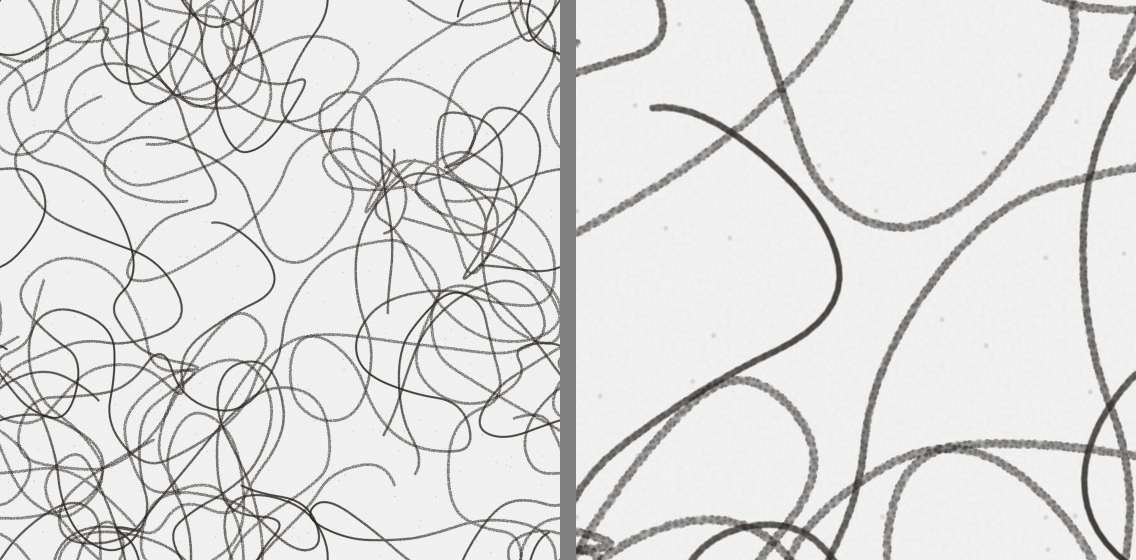
Left: the whole. Right: its middle third, enlarged.
Give the GLSL for this pattern, as a Shadertoy shader.

```glsl
const vec3 PAPER = vec3(0.943, 0.942, 0.940);
const vec3 GRAPHITE = vec3(0.165, 0.145, 0.135);
const int STRANDS = 14;            // separate pencil lines
const int KNOTS = 36;              // control points of each line
const float STEP_MIN = 0.055;      // spacing of the control points
const float STEP_MAX = 0.125;
const float BEND = 0.95;           // mean turn per knot, radians
const float KINK = 2.2;            // rare sharp turn
const float KINK_RATE = 0.05;
const float HALF_WIDTH_SOFT = 0.0024;
const float HALF_WIDTH_FIRM = 0.0017;
const float TONE_SOFT = 0.66;
const float TONE_FIRM = 0.90;
const float EDGE_SOFTNESS = 0.0008;
const float TOOTH_SCALE = 330.0;   // paper grains across the canvas
const float TOOTH_DEPTH = 0.55;
const float PAPER_CONTRAST = 0.022;
const float SPECK_SCALE = 110.0;
const float SPECK_RATE = 0.018;
const float TAU = 6.2831853;

vec2 hash22(vec2 p) {
    vec3 q = fract(p.xyx * vec3(0.1031, 0.1030, 0.0973));
    q += dot(q, q.yzx + 33.33);
    return fract((q.xx + q.yz) * q.zy);
}

vec2 direction(float angle) {
    return vec2(cos(angle), sin(angle));
}

// Cellular noise: distance to the nearest jittered point
float cellular(vec2 p) {
    vec2 cell = floor(p), local = fract(p);
    float nearest = 2.0;
    for (int y = -1; y <= 1; y++)
        for (int x = -1; x <= 1; x++) {
            vec2 o = vec2(x, y);
            vec2 d = o + hash22(cell + o) - local;
            nearest = min(nearest, dot(d, d));
        }
    return sqrt(nearest);
}

// Distance to the curve (1-t)^2 a + t^2 c, whose middle control is the origin
// Returns distance and curve parameter
vec2 curveDistance(vec2 p, vec2 a, vec2 c) {
    const int PARTS = 8;
    vec2 best = vec2(1.0, 0.0);
    vec2 from = a;
    for (int i = 1; i <= PARTS; i++) {
        float t = float(i) / float(PARTS);
        vec2 to = (1.0 - t) * (1.0 - t) * a + t * t * c;
        vec2 along = to - from;
        float h = clamp(dot(p - from, along) / max(dot(along, along), 1e-9), 0.0, 1.0);
        float d = length(p - from - along * h);
        if (d < best.x) best = vec2(d, t + (h - 1.0) / float(PARTS));
        from = to;
    }
    return best;
}

// Graphite laid down by one wandering spline on a wrapping canvas
float strand(vec2 p, float id, float tooth, float edge) {
    vec2 knot = hash22(vec2(id, 17.0));
    vec2 phase = TAU * hash22(vec2(id, 41.0));
    vec2 trait = hash22(vec2(id, 73.0));
    float heading = TAU * trait.y;
    float reach = 0.5 * STEP_MAX + 0.006;
    vec2 arrive = STEP_MIN * direction(heading);
    float tone = 0.0;

    for (int i = 0; i < KNOTS; i++) {
        float n = float(i);
        vec2 chance = hash22(vec2(n + 5.0, id * 7.0 + 101.0));

        // Layered sines make loops, chance adds jitter and kinks
        heading += BEND * 1.15 * sin(n * (0.38 + 0.3 * trait.x) + phase.x)
                 + BEND * 0.5 * sin(n * 1.7 + phase.y)
                 + 0.8 * (chance.x - 0.5)
                 + KINK * step(1.0 - KINK_RATE, chance.x);
        vec2 leave = mix(STEP_MIN, STEP_MAX, chance.y) * direction(heading);

        vec2 local = p - knot;
        local -= round(local);
        if (dot(local, local) < reach * reach) {
            vec2 hit = curveDistance(local, -0.5 * arrive, 0.5 * leave);
            float wave = 0.5 + 0.5 * sin((n + hit.y) * 0.42 + phase.y);
            float pressure = wave * wave * wave * mix(0.35, 1.0, trait.x);
            float width = mix(HALF_WIDTH_SOFT, HALF_WIDTH_FIRM, pressure);
            float rough = hit.x + (tooth - 0.45) * 0.0012 * (1.0 - pressure);
            float cover = 1.0 - smoothstep(width - edge, width + edge, rough);
            float grain = 1.0 - TOOTH_DEPTH * (1.0 - pressure) * tooth;
            tone = max(tone, cover * grain * mix(TONE_SOFT, TONE_FIRM, pressure));
        }
        knot += leave;
        arrive = leave;
    }
    return tone;
}

void mainImage(out vec4 fragColor, in vec2 fragCoord) {
    vec2 p = fragCoord / iResolution.y;
    float edge = max(EDGE_SOFTNESS, 0.75 / iResolution.y);
    float tooth = cellular(p * TOOTH_SCALE);

    // Paper with fine tooth and a few faint specks
    vec3 color = PAPER - PAPER_CONTRAST * (tooth - 0.45);
    vec2 cell = floor(p * SPECK_SCALE);
    vec2 spot = 0.25 + 0.5 * hash22(cell + 19.0);
    float speck = 1.0 - smoothstep(0.06, 0.24, length(fract(p * SPECK_SCALE) - spot));
    color -= 0.11 * speck * step(hash22(cell + 57.0).x, SPECK_RATE);

    // Crossing lines darken each other
    for (int i = 0; i < STRANDS; i++)
        color = mix(color, GRAPHITE, strand(p, float(i) + 1.0, tooth, edge));

    fragColor = vec4(color, 1.0);
}
```
